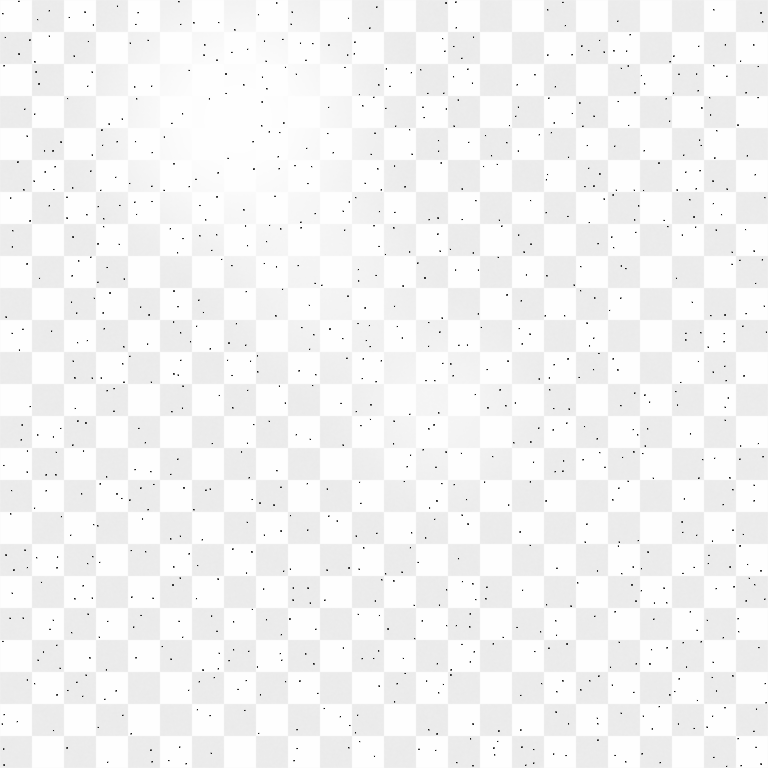
Give the GLSL for this background, as a three.js fragment shader.

```glsl
varying vec2 vUv;

const vec3 PAPER = vec3(0.995);
const vec3 TILE_GRAY = vec3(0.922);
const vec3 INK = vec3(0.06);
const float TILES = 24.0;
const float SPECK_CELLS = 48.0;
const float PI = 3.14159;

vec2 hash2(vec2 p, float seed) {
  vec3 q = fract(vec3(p.xyx + seed) * vec3(0.1031, 0.103, 0.0973));
  q += dot(q, q.yzx + 33.33);
  return fract((q.xx + q.yz) * q.zy);
}

// 1 on gray tiles, 0 on white ones, with a soft border
float checker(vec2 uv, float tiles, float softness) {
  vec2 wave = sin(uv * tiles * PI) / (PI * tiles * softness);
  wave = clamp(wave, -1.0, 1.0);
  return 0.5 + 0.5 * wave.x * wave.y;
}

float glow(vec2 uv, vec2 center, float inner, float outer) {
  return 1.0 - smoothstep(inner, outer, length(uv - center));
}

// Fine layered ripples, roughly -1 to 1
float grain(vec2 uv, float frequency) {
  float sum = 0.0;
  float weight = 0.5;
  vec2 p = uv * frequency;
  for (int i = 0; i < 4; i++) {
    sum += weight * sin(p.x + 2.0 * sin(p.y * 0.7)) * sin(p.y + 1.7 * sin(p.x * 0.6));
    p = mat2(0.8, 0.6, -0.6, 0.8) * p * 1.35 + 1.9;
    weight *= 0.75;
  }
  return sum;
}

// One tiny square dot at a random place in some of the cells
float specks(vec2 uv, float cells, float chance, float halfSize, float softness) {
  vec2 cell = floor(uv * cells);
  vec2 spot = mix(vec2(0.08), vec2(0.92), hash2(cell, 7.0));
  vec2 offset = abs(uv - (cell + spot) / cells);
  float reach = max(offset.x, offset.y);
  float present = step(hash2(cell, 41.0).x, chance);
  return present * (1.0 - smoothstep(halfSize - softness, halfSize + softness, reach));
}

void main() {
  // Checkered base with faint grain on the gray
  float tile = checker(vUv, TILES, 0.0008);
  vec3 gray = TILE_GRAY + 0.005 * grain(vUv, 420.0);

  // White light fading the tiles
  float mainLight = glow(vUv, vec2(0.31, 0.845), 0.03, 0.25);
  float middleLight = 0.45 * glow(vUv, vec2(0.42, 0.64), 0.02, 0.18);
  float lowerLight = 0.5 * glow(vUv, vec2(0.57, 0.47), 0.02, 0.17);
  float shade = (1.0 - mainLight) * (1.0 - middleLight) * (1.0 - lowerLight);
  vec3 color = mix(PAPER, gray, tile * shade);

  // Scattered ink
  float ink = specks(vUv, SPECK_CELLS, 0.43, 0.0009, 0.0005);
  gl_FragColor = vec4(mix(color, INK, ink), 1.0);
}
```
